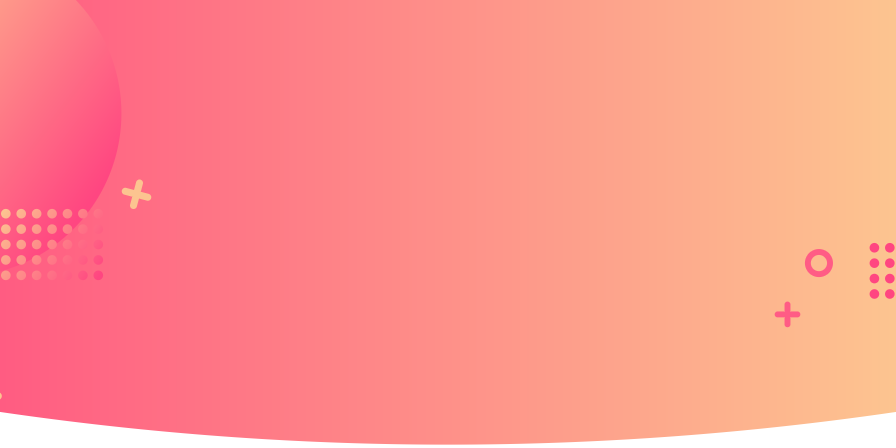
This background is drawn by a Shadertoy shader. Its source:

```glsl
// Draws a pink-to-peach banner with a shaded disc, dot grids, small marks and a curved white base.

// Lengths are in canvas heights; x runs from 0 to 2, y from 0 to 1.
const vec3 ROSE  = vec3(1.00, 0.36, 0.51);
const vec3 PEACH = vec3(0.99, 0.77, 0.565);
const vec3 HOT_PINK = vec3(1.00, 0.275, 0.505);
const vec3 SALMON   = vec3(0.995, 0.60, 0.54);
const vec3 MARK_PINK = vec3(1.00, 0.36, 0.52);
const vec3 WHITE = vec3(1.0);

const vec2  SHADE_DIR = vec2(0.8, -0.6);
const vec2  DISC_CENTER = vec2(-0.094, 0.747);
const float DISC_RADIUS = 0.365;
const float DISC_FADE = 0.43;

const float DOT_STEP = 0.0344;
const float DOT_RADIUS = 0.0107;
const vec2  LEFT_DOTS = vec2(0.013, 0.3854);
const vec2  LEFT_COUNT = vec2(7.0, 5.0);
const float LEFT_FADE = 0.26;
const vec2  RIGHT_DOTS = vec2(1.9518, 0.3438);
const vec2  RIGHT_COUNT = vec2(7.0, 4.0);

const vec2  RING_CENTER = vec2(1.828, 0.4128);
const float RING_RADIUS = 0.0247;
const float STROKE = 0.0066;
const vec2  PLUS_CENTER = vec2(1.7578, 0.2982);
const float PLUS_ARM = 0.022;
const vec2  CROSS_CENTER = vec2(0.3047, 0.5664);
const float CROSS_ARM = 0.026;
const float CROSS_STROKE = 0.0078;
const float CROSS_TILT = 0.26;
const vec2  BEAD_CENTER = vec2(-0.005, 0.116);
const float BEAD_RADIUS = 0.009;

const float BASE_LOW = 0.0075;
const float BASE_RISE = 0.073;

// Antialiased coverage from a signed distance
float cover(float d) {
    return clamp(0.5 - d * iResolution.y, 0.0, 1.0);
}

float circleDist(vec2 p, float radius) {
    return length(p) - radius;
}

// Plus sign with round ends
float plusDist(vec2 p, float arm, float stroke) {
    p = abs(p);
    if (p.y > p.x) p = p.yx;
    return length(vec2(max(p.x - arm, 0.0), p.y)) - stroke;
}

// Grid of dots whose lower-left dot sits at p = 0
float dotGridDist(vec2 p, vec2 count) {
    vec2 cell = clamp(round(p / DOT_STEP), vec2(0.0), count - 1.0);
    return circleDist(p - cell * DOT_STEP, DOT_RADIUS);
}

vec2 rotate(vec2 p, float angle) {
    float c = cos(angle), s = sin(angle);
    return vec2(c * p.x - s * p.y, s * p.x + c * p.y);
}

void mainImage(out vec4 fragColor, in vec2 fragCoord) {
    vec2 p = fragCoord / iResolution.y;

    // Backdrop
    vec3 color = mix(ROSE, PEACH, fragCoord.x / iResolution.x);

    // Shaded disc
    float discShade = dot(p - vec2(0.0, 1.0), SHADE_DIR) / DISC_FADE;
    vec3 discColor = mix(SALMON, HOT_PINK, clamp(discShade, 0.0, 1.0));
    color = mix(color, discColor, cover(circleDist(p - DISC_CENTER, DISC_RADIUS)));

    // Dot grids
    vec2 leftTop = vec2(0.0, LEFT_DOTS.y + (LEFT_COUNT.y - 1.0) * DOT_STEP);
    float dotShade = clamp(dot(p - leftTop, SHADE_DIR) / LEFT_FADE, 0.0, 1.0);
    vec3 dotColor = mix(PEACH, HOT_PINK, dotShade);
    color = mix(color, dotColor, cover(dotGridDist(p - LEFT_DOTS, LEFT_COUNT)));
    color = mix(color, HOT_PINK, cover(dotGridDist(p - RIGHT_DOTS, RIGHT_COUNT)));

    // Pink ring and plus
    float ring = abs(circleDist(p - RING_CENTER, RING_RADIUS)) - STROKE;
    float plusMark = plusDist(p - PLUS_CENTER, PLUS_ARM, STROKE);
    color = mix(color, MARK_PINK, cover(min(ring, plusMark)));

    // Peach cross and edge bead
    float crossMark = plusDist(rotate(p - CROSS_CENTER, CROSS_TILT), CROSS_ARM, CROSS_STROKE);
    float bead = circleDist(p - BEAD_CENTER, BEAD_RADIUS);
    color = mix(color, PEACH, cover(min(crossMark, bead)));

    // Curved white base
    float baseX = 2.0 * fragCoord.x / iResolution.x - 1.0;
    color = mix(color, WHITE, cover(p.y - BASE_LOW - BASE_RISE * baseX * baseX));

    fragColor = vec4(color, 1.0);
}
```
